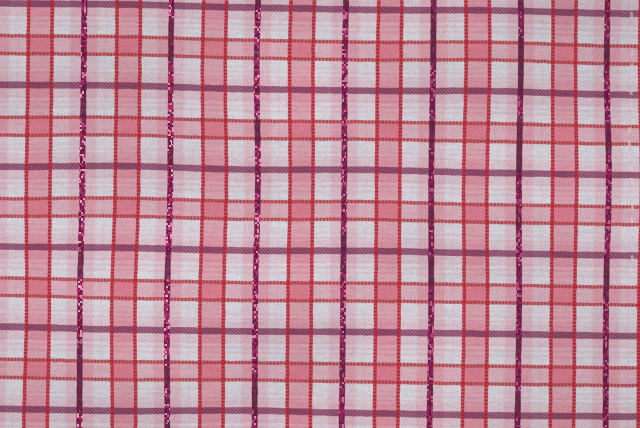
A WebGL 1 fragment shader for this texture:

```glsl
precision highp float;
uniform vec2 u_resolution;

float hash(vec2 p) {
  vec3 q = fract(vec3(p.xyx) * 0.1031);
  q += dot(q, q.yzx + 33.33);
  return fract((q.x + q.y) * q.z);
}

float noise(vec2 p) {
  vec2 i = floor(p), f = fract(p);
  f = f * f * (3.0 - 2.0 * f);
  return mix(mix(hash(i), hash(i + vec2(1.0, 0.0)), f.x),
             mix(hash(i + vec2(0.0, 1.0)), hash(i + 1.0), f.x), f.y);
}

// Soft stripe that recurs once per unit of t
float stripe(float t, float center, float halfWidth, float soft) {
  float d = abs(fract(t - center + 0.5) - 0.5);
  return 1.0 - smoothstep(halfWidth - soft, halfWidth + soft, d);
}

void main() {
  vec2 p = gl_FragCoord.xy / u_resolution.y;
  vec2 bend = vec2(noise(p * 3.5 + 7.0), noise(p * 3.5 + 31.0)) - 0.5;
  vec2 fine = vec2(noise(p * 70.0), noise(p * 70.0 + 90.0)) - 0.5;
  vec2 q = p + bend * 0.008 + fine * 0.0012;

  // Plaid coordinates: the cloth lies slightly askew
  float u = (q.x - 0.186 - 0.008 * p.y) / 0.2047;
  float v = (q.y - 0.045 + p.x * (0.0104 + 0.006 * p.y)) / 0.1895;
  vec2 soft = 0.8 / u_resolution.y / vec2(0.2047, 0.1895);

  // Thread grid
  vec2 thread = q / 0.0082;
  vec2 wave = sin(thread * 6.2832);
  float over = wave.x * wave.y;
  float twill = sin((thread.x + thread.y) * 6.2832);

  // Pink warp and weft bands
  float warp = stripe(u, 0.505, 0.13, soft.x)
             + 0.42 * stripe(u, 0.0, 0.155, 0.025)
             + 0.12 * stripe(u, 0.25, 0.012, soft.x);
  float weft = 0.75 * stripe(v, 0.495, 0.11, soft.y)
             + 0.35 * stripe(v, 0.0, 0.13, 0.025);
  for (int i = 0; i < 3; i++) {
    float k = float(i);
    weft += (0.36 - 0.06 * k) * stripe(v, 0.86 - 0.065 * k, 0.015, soft.y);
    weft += (0.30 - 0.10 * k) * stripe(v, 0.155 + 0.06 * k, 0.013, soft.y);
  }
  float dye = 0.5 * (warp + weft) + 0.06 * over * (warp - weft);
  vec3 color = mix(vec3(0.82, 0.805, 0.835), vec3(0.82, 0.43, 0.50), dye);

  // Purple weft line with twill hatching
  float purple = stripe(v, 0.0, 0.041, soft.y);
  vec3 purpleInk = mix(vec3(0.53, 0.28, 0.40), vec3(0.43, 0.17, 0.30), 0.5 * warp);
  color = mix(color, purpleInk, purple * (0.84 + 0.16 * twill));

  // Red weft pair, then the stronger red warp pair
  float redWeft = stripe(v, 0.385, 0.021, soft.y) + stripe(v, 0.605, 0.021, soft.y);
  color = mix(color, vec3(0.68, 0.24, 0.27), redWeft * (0.77 + 0.18 * wave.x));
  float redWarp = stripe(u, 0.372, 0.020, soft.x) + stripe(u, 0.639, 0.020, soft.x);
  color = mix(color, vec3(0.70, 0.15, 0.20), redWarp * (0.82 + 0.16 * wave.y));

  // Glitter warp line: brighter flecks to the left, dark worn spots
  float fleck = hash(floor(q / vec2(0.0045, 0.0052)) + 17.0);
  float line = floor(u + 0.5);
  float worn = smoothstep(0.62, 0.82, noise(vec2(line * 9.0, p.y * 16.0)));
  float shine = (1.0 - 0.55 * smoothstep(0.3, 1.1, p.x)) * (1.0 - 0.8 * worn);
  vec3 glitter = mix(vec3(0.38, 0.09, 0.24), vec3(0.72, 0.16, 0.40),
                     smoothstep(0.15, 0.8, fleck) * (0.4 + 0.6 * shine));
  glitter = mix(glitter, vec3(0.92, 0.64, 0.76), smoothstep(0.76, 0.92, fleck) * shine);
  glitter = mix(glitter, vec3(0.32, 0.16, 0.23), 0.5 * worn);
  color = mix(color, glitter, 0.94 * stripe(u, 0.0, 0.033, soft.x));

  // Pale stitched seam near the right edge
  float seamX = 1.474 + 0.012 * (noise(vec2(p.y * 9.0, 4.0)) - 0.5);
  float seam = 1.0 - smoothstep(0.002, 0.005, abs(p.x - seamX));
  float stitch = smoothstep(-0.2, 0.4, sin(p.y * 210.0)) * smoothstep(0.32, 0.40, p.y);
  color = mix(color, vec3(0.88, 0.78, 0.81), 0.6 * seam * stitch);

  // Weave relief, slubs and gentle creases
  float slub = noise(vec2(q.x * 22.0, q.y * 240.0)) - 0.5;
  float crease = noise(p * vec2(3.0, 5.0) + 50.0) - 0.5;
  float grain = hash(floor(thread * 2.0)) - 0.5;
  color *= 0.99 + 0.025 * over + 0.04 * slub + 0.07 * crease + 0.05 * grain;
  vec2 fromCenter = gl_FragCoord.xy / u_resolution - 0.5;
  color *= 1.02 - 0.14 * dot(fromCenter, fromCenter);

  gl_FragColor = vec4(clamp(color, 0.0, 1.0), 1.0);
}
```
